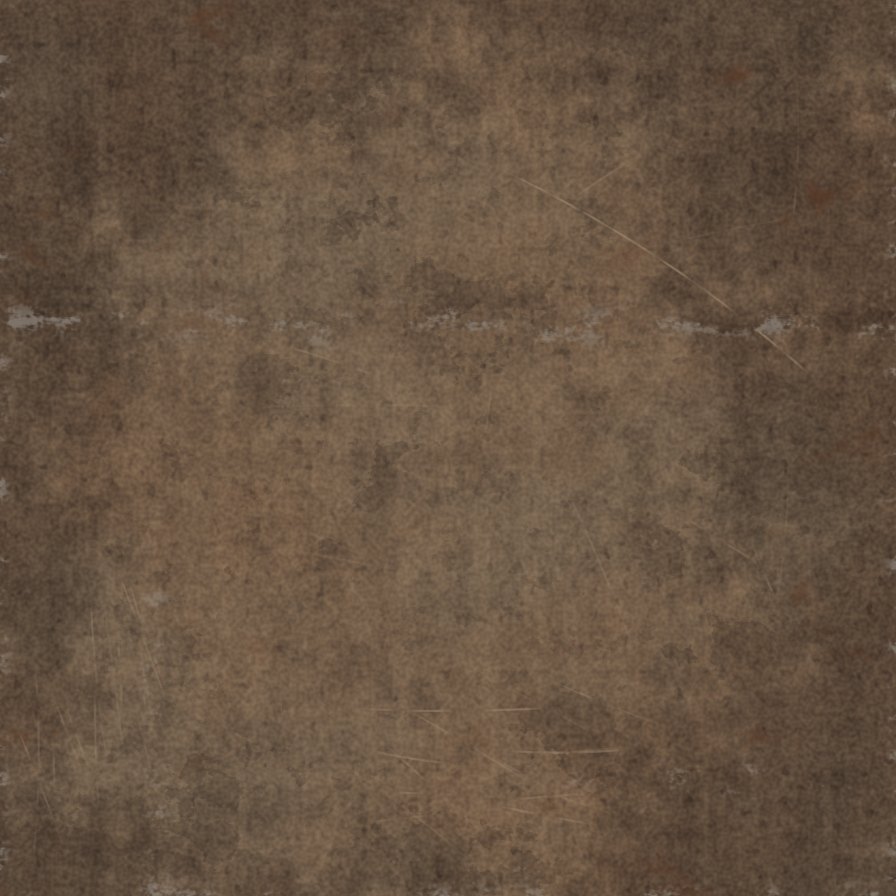
Reproduce this texture procedurally as a Shadertoy shader.

```glsl
// Weathered brown metal plate: worn tan centre, flaked patches, rust, pale scuffs and scratches.
#define DARK_BROWN vec3(0.315, 0.252, 0.201)
#define LIGHT_TAN vec3(0.475, 0.388, 0.304)
#define RUST vec3(0.33, 0.20, 0.13)
#define SCUFF vec3(0.55, 0.52, 0.49)
#define SCRATCH_TINT vec3(0.64, 0.55, 0.45)
#define FLAKE_DEPTH 0.46
#define STREAK_DEPTH 0.36
#define GRAIN_DEPTH 0.42
#define RUST_AMOUNT 0.65
#define SCUFF_AMOUNT 0.7
#define SCRATCH_AMOUNT 0.6
#define SCRATCH_WIDTH 0.0015

float hash(vec2 p) {
    vec3 q = fract(p.xyx * vec3(0.1031, 0.1030, 0.0973));
    q += dot(q, q.yzx + 33.33);
    return fract((q.x + q.y) * q.z);
}

// Gradient noise, roughly -0.7 to 0.7
float cornerSlope(vec2 cell, vec2 offset) {
    float a = 6.2832 * hash(cell);
    return dot(vec2(cos(a), sin(a)), offset);
}

float noise(vec2 p) {
    vec2 i = floor(p), f = p - i, e = vec2(1, 0);
    vec2 u = f * f * f * (f * (f * 6.0 - 15.0) + 10.0);
    return mix(mix(cornerSlope(i, f), cornerSlope(i + e, f - e), u.x),
               mix(cornerSlope(i + e.yx, f - e.yx), cornerSlope(i + 1.0, f - 1.0), u.x), u.y);
}

float fbm(vec2 p) {
    float sum = 0.0, amp = 1.0;
    for (int i = 0; i < 6; i++) {
        sum += amp * noise(p);
        p = mat2(1.6, 1.2, -1.2, 1.6) * p + 17.3;
        amp *= 0.6;
    }
    return sum;
}

float band(float x, float centre, float width) {
    float d = (x - centre) / width;
    return exp(-d * d);
}

// One thin arc that fades toward both ends
float scratch(vec2 uv, vec2 centre, float angle, float reach, float bend) {
    vec2 d = uv - centre;
    float c = cos(angle), s = sin(angle);
    vec2 q = vec2(c * d.x + s * d.y, c * d.y - s * d.x);
    q.y -= bend * (q.x * q.x - 0.3 * reach * reach);
    float width = max(SCRATCH_WIDTH, 0.8 / iResolution.y);
    return (1.0 - smoothstep(0.2 * width, 1.4 * width, abs(q.y)))
         * (1.0 - smoothstep(0.5 * reach, reach, abs(q.x)));
}

// A group of similar scratches
float scratchGroup(vec2 uv, vec2 centre, vec2 spread, float angle, float fan, float seed) {
    float sum = 0.0;
    for (int i = 0; i < 16; i++) {
        vec2 id = vec2(float(i) * 3.7, seed);
        vec2 jitter = vec2(hash(id), hash(id + 11.0)) * 2.0 - 1.0;
        float turn = (hash(id + 23.0) * 2.0 - 1.0) * fan;
        float reach = mix(0.03, 0.13, hash(id + 37.0));
        float bend = mix(-0.5, 0.9, hash(id + 41.0));
        float strength = mix(0.2, 0.85, hash(id + 53.0));
        sum += strength * scratch(uv, centre + jitter * spread, angle + turn, reach, bend);
    }
    return sum;
}

void mainImage(out vec4 fragColor, in vec2 fragCoord) {
    vec2 uv = fragCoord / iResolution.xy;
    float cloud = fbm(uv * 3.6 + 4.0);
    float detail = fbm(uv * 26.0 + 9.0);

    // Worn centre against the darker border
    float centre = 1.0 - smoothstep(0.2, 0.6, length((uv - vec2(0.47, 0.45)) * vec2(1.08, 0.8)));
    float worn = smoothstep(0.1, 0.85, centre + 0.65 * cloud + 0.2 * detail);
    float tone = 0.22 + 0.69 * worn;

    // Ragged flakes with crisp edges, a spray of small ones, and a stained seam
    float region = smoothstep(-0.25, 0.3, fbm(uv * 3.0 + 57.0));
    float flakeField = fbm(uv * vec2(6.5, 8.0) + 31.0) + 0.38 * detail;
    float flakes = smoothstep(0.2, 0.27, flakeField) * region;
    float chips = smoothstep(0.34, 0.44, fbm(uv * vec2(23.0, 27.0) + 63.0) + 0.35 * cloud);
    float seamY = 0.655 + 0.02 * noise(uv * vec2(6.0, 1.0));
    float seam = band(uv.y, seamY, 0.03) * smoothstep(-0.3, 0.4, fbm(uv * vec2(5.0, 18.0) + 3.0));
    tone -= FLAKE_DEPTH * max(flakes, 0.55 * chips) * (0.35 + 0.65 * worn) + 0.3 * seam;

    // Brushed weave, mostly vertical
    float streaks = noise(uv * vec2(34.0, 3.0)) + 0.7 * noise(uv * vec2(95.0, 7.0) + 5.0)
                  + 0.6 * noise(uv * vec2(3.0, 42.0) + 8.0);
    tone += STREAK_DEPTH * streaks * (0.6 + 0.4 * noise(uv * 5.0 + 2.0));

    // Mottle, grain and small pits
    float grain = noise(uv * 210.0) + 0.8 * noise(uv * 110.0 + 6.0);
    float pits = smoothstep(0.28, 0.5, noise(uv * vec2(85.0, 70.0) + 13.0));
    tone += 0.24 * detail + GRAIN_DEPTH * grain - 0.3 * pits;
    vec3 color = mix(DARK_BROWN, LIGHT_TAN, clamp(tone, -0.4, 1.4));

    // Slow shift between reddish and olive brown
    color *= 1.0 + vec3(0.02, -0.005, -0.02) * clamp(2.0 * fbm(uv * 3.6 + 71.0), -1.0, 1.0);

    // Rust stains, stronger toward the border
    float rust = smoothstep(0.35, 0.85, fbm(uv * vec2(6.0, 9.0) + 83.0) + 0.2 * detail);
    color = mix(color, RUST, RUST_AMOUNT * rust * (1.0 - 0.75 * centre));

    // Pale scuffs along the seam, a lower line, a left column and the rims
    float rim = min(min(uv.x, 1.0 - uv.x), uv.y);
    float scuffZone = band(uv.y, seamY - 0.018, 0.018) + band(uv.y, 0.13, 0.016) * smoothstep(0.5, 0.8, uv.x)
                    + 0.7 * band(uv.x, 0.175, 0.014) * (1.0 - smoothstep(0.3, 0.5, uv.y)) + band(rim, 0.0, 0.01);
    float scuff = smoothstep(0.15, 0.7, fbm(uv * vec2(13.0, 34.0) + 19.0) + 0.6 * detail + 0.3 * grain);
    color = mix(color, SCUFF, SCUFF_AMOUNT * min(scuffZone, 1.0) * scuff);

    // Scratches: long arc, two dense groups and loose strays
    float lines = scratch(uv, vec2(0.74, 0.70), -0.59, 0.26, -0.35);
    lines += 0.7 * scratchGroup(uv, vec2(0.09, 0.22), vec2(0.08, 0.1), 1.75, 0.2, 1.0);
    lines += scratchGroup(uv, vec2(0.55, 0.15), vec2(0.12, 0.07), -0.25, 0.5, 2.0);
    lines += 0.7 * scratchGroup(uv, vec2(0.5, 0.6), vec2(0.4, 0.3), 0.6, 1.6, 3.0);
    lines *= smoothstep(-0.4, 0.3, noise(uv * 32.0 + 44.0));
    color = mix(color, SCRATCH_TINT, SCRATCH_AMOUNT * min(lines, 1.0));
    fragColor = vec4(color, 1.0);
}
```
